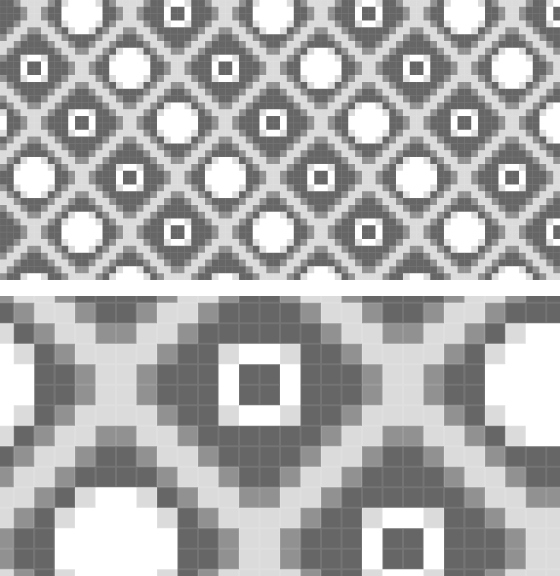
Top, the full canvas; bottom, a detail of the centre.
This pattern is drawn by a Shadertoy shader. Its source:

```glsl
// Woven lattice of stepped grey diamonds with alternating plain and eyed centres.
#define CELLS_DOWN 41.0
#define ANCHOR vec2(40.0, 23.0)
#define PITCH vec2(14.0, 8.0)
#define SEAM_WIDTH 0.10
#define SEAM_STRENGTH 0.09
#define SAMPLES 4
#define DARK 0.40
#define MID 0.57
#define LIGHT 0.86
#define WHITE 1.0

// Tone of a cell, given its steps from the diamond centre.
float diamondTone(vec2 steps, bool eyed) {
    float ring = steps.x + steps.y;
    float inner = min(steps.x, steps.y);
    if (ring > 5.5) return LIGHT;
    if (ring > 4.5) return MID;
    if (eyed) {
        if (ring < 0.5) return DARK;
        if (ring < 1.5) return WHITE;
        return ring < 2.5 && inner > 0.5 ? LIGHT : DARK;
    }
    if (ring < 2.5) return WHITE;
    return ring < 3.5 && inner > 0.5 ? LIGHT : DARK;
}

// Finds the nearest diamond among the two neighbouring staggered rows.
float latticeTone(vec2 p) {
    float baseRow = floor(p.y / PITCH.y);
    float nearest = 1e5;
    vec2 nearestSteps = vec2(0.0);
    bool eyed = false;
    for (int i = 0; i < 2; i++) {
        float row = baseRow + float(i);
        float shift = -0.5 * PITCH.x * row;
        float column = floor((p.x - shift) / PITCH.x + 0.5);
        vec2 centre = vec2(column * PITCH.x + shift, row * PITCH.y);
        vec2 steps = floor(abs(p - centre));
        float ring = steps.x + steps.y;
        if (ring < nearest) {
            nearest = ring;
            nearestSteps = steps;
            eyed = mod(column, 2.0) < 0.5;
        }
    }
    return diamondTone(nearestSteps, eyed);
}

// Adds faint pale seams between the cells.
float wovenTone(vec2 p) {
    vec2 edge = 0.5 - abs(fract(p) - 0.5);
    float seam = step(min(edge.x, edge.y), 0.5 * SEAM_WIDTH);
    return mix(latticeTone(p), WHITE, seam * SEAM_STRENGTH);
}

void mainImage(out vec4 fragColor, in vec2 fragCoord) {
    // Average a small grid of samples to smooth the edges.
    float tone = 0.0;
    for (int j = 0; j < SAMPLES; j++) {
        for (int i = 0; i < SAMPLES; i++) {
            vec2 offset = (vec2(i, j) + 0.5) / float(SAMPLES) - 0.5;
            vec2 p = (fragCoord + offset) / iResolution.y * CELLS_DOWN;
            tone += wovenTone(p - ANCHOR);
        }
    }
    fragColor = vec4(vec3(tone / float(SAMPLES * SAMPLES)), 1.0);
}
```
